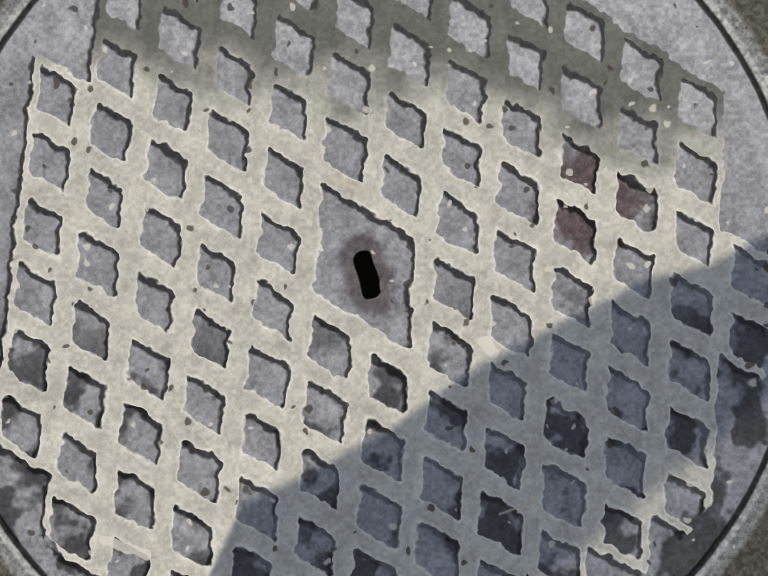
Give the GLSL for this texture, as a WebGL 1 fragment shader.

```glsl
precision highp float;
// Weathered iron cover with a diamond grid, a keyhole plate and a slanting shadow.
uniform vec2 u_resolution;

float hash(vec2 p) {
  vec3 q = fract(vec3(p.xyx) * vec3(0.1031, 0.1030, 0.0973));
  q += dot(q, q.yzx + 33.33);
  return fract((q.x + q.y) * q.z);
}

float noise(vec2 p) {
  vec2 i = floor(p), f = fract(p);
  f *= f * (3.0 - 2.0 * f);
  return mix(mix(hash(i), hash(i + vec2(1, 0)), f.x),
             mix(hash(i + vec2(0, 1)), hash(i + vec2(1, 1)), f.x), f.y);
}

float fbm(vec2 p) {
  float sum = 0.0, gain = 0.53;
  for (int i = 0; i < 4; i++) {
    sum += gain * noise(p);
    p = mat2(1.6, 1.2, -1.2, 1.6) * p + 7.3;
    gain *= 0.5;
  }
  return sum;
}

float capsule(vec2 p, vec2 a, vec2 b, float r) {
  vec2 d = b - a;
  return length(p - a - d * clamp(dot(p - a, d) / dot(d, d), 0.0, 1.0)) - r;
}

// Skewed box whose sides follow the grid directions
float rhomb(vec2 p, vec2 halfSize) {
  vec2 d = abs(vec2(p.x - 0.08 * p.y, (p.y + 0.57 * p.x) * 0.87)) - halfSize;
  return length(max(d + 0.03, 0.0)) + min(max(d.x, d.y) + 0.03, 0.0) - 0.03;
}

// Negative in the recesses, positive on the cement ridges
float recess(vec2 p) {
  vec2 q = p - vec2(4.58, 3.53);
  q.x /= 1.0 - 0.011 * q.y;
  vec2 cell = floor(vec2(0.66 * q.x - 0.04 * q.y, 0.37 * q.x + 0.57 * q.y) / 0.391 + 0.5);
  float d = rhomb(p - vec2(3.665, 3.095), vec2(0.46, 0.49));
  for (int j = -1; j <= 1; j++) {
    for (int i = -1; i <= 1; i++) {
      vec2 id = cell + vec2(i, j);
      vec2 c = id.x * vec2(0.57, -0.37) + id.y * vec2(0.04, 0.66);
      float open = step(3.85, length(c + vec2(0.91, 0.6)));
      vec2 size = mix(vec2(0.197, 0.19) + 0.025 * (hash(id + 50.0) - 0.5), vec2(0.33, 0.32), open);
      d = min(d, rhomb(q - c, size));
    }
  }
  return min(d, 4.08 - length(p - vec2(3.67, 2.93)));
}

void main() {
  float px = 5.76 / u_resolution.y;
  vec2 p = gl_FragCoord.xy * px;
  float aa = max(px, 0.012);
  float broad = fbm(p * 1.7), mid = fbm(p * 6.0 + 20.0), grain = fbm(p * 27.0);
  vec2 w = p + 0.055 * (vec2(noise(p * 9.0), noise(p * 9.0 + 40.0)) - 0.5)
             + 0.025 * (vec2(noise(p * 24.0), noise(p * 24.0 + 60.0)) - 0.5);

  // Cast shadow, lit again near the lower right corner
  float edge = 0.66 + 0.516 * (p.x - 2.35)
             + 0.18 * smoothstep(3.8, 4.8, p.x) * (1.0 - smoothstep(6.4, 7.2, p.x));
  edge = min(edge, 2.2 * (p.x - 2.1));
  float shade = smoothstep(-0.08, 0.08, edge - p.y + 0.1 * (mid - 0.5));
  shade *= 1.0 - 0.65 * smoothstep(-0.12, 0.2, dot(p - vec2(7.68, 1.81), vec2(0.62, -0.78)));

  // Cement ridges, dirtier towards the top
  float dirt = smoothstep(-0.35, 0.4, p.y - 5.15 + 0.17 * (p.x - 1.5) + 0.9 * (broad - 0.5));
  vec3 cement = mix(vec3(0.74, 0.725, 0.68), vec3(0.42, 0.42, 0.40), dirt);
  cement *= 0.77 + 0.22 * mid + 0.25 * grain;

  // Iron floor with rust and damp stains
  vec3 iron = mix(vec3(0.55, 0.55, 0.565), vec3(0.62, 0.62, 0.63), dirt);
  iron *= 0.68 + 0.27 * mid + 0.39 * grain;
  float rust = 1.0 - smoothstep(0.35, 0.65, length(p - vec2(5.92, 3.77)) + 0.5 * (mid - 0.5));
  iron = mix(iron, vec3(0.33, 0.28, 0.28) * (0.7 + 0.6 * grain), 0.85 * rust);
  float low = 1.0 - smoothstep(1.8, 3.0, p.y - 0.18 * max(p.x - 4.0, 0.0));
  float damp = low * smoothstep(0.5, 0.62, fbm(p * 2.8 + 11.0));
  iron *= 1.0 - 0.45 * damp;

  // Stained keyhole surround
  vec2 k = p + 0.05 * (vec2(mid, noise(p * 8.0)) - 0.5);
  float hole = capsule(k, vec2(3.63, 3.17), vec2(3.72, 2.86), 0.095);
  iron *= mix(vec3(0.70, 0.66, 0.66), vec3(1.0), smoothstep(0.08, 0.2, hole + 0.1 * (mid - 0.5)));

  // Ridge shadows on the upper right walls, pale chips on the opposite rims
  float d = recess(w);
  float wall = smoothstep(-aa, aa * 2.0, recess(w + vec2(0.05, 0.045)));
  iron *= 1.0 - wall * mix(0.58, 0.3, shade);
  cement += 0.09 * (1.0 - smoothstep(0.0, 0.045, d)) * (1.0 - dirt);
  vec3 col = mix(iron, cement, smoothstep(-aa, aa, d));

  // Rim groove and surrounding ground
  float r = length(p - vec2(3.67, 2.93)) + 0.02 * (mid - 0.5);
  vec3 ground = mix(vec3(0.52, 0.52, 0.51), vec3(0.35, 0.34, 0.31), smoothstep(4.55, 4.62, r));
  col = mix(col, ground * (0.65 + 0.7 * grain), smoothstep(4.34, 4.37, r));
  col *= 1.0 - 0.65 * (1.0 - smoothstep(0.015, 0.045, abs(r - 4.36)));
  col += 0.14 * (1.0 - smoothstep(0.01, 0.05, abs(r - 4.43)));

  // Scattered grit, pale and dark
  vec2 g = floor(p * 5.0);
  float seed = hash(g + 3.0);
  vec2 at = (g + 0.2 + 0.6 * vec2(hash(g + 17.0), hash(g + 31.0))) / 5.0;
  float grit = length(w - at) - 0.012 - 0.025 * hash(g + 71.0);
  vec3 gritColor = seed > 0.88 ? vec3(0.83, 0.81, 0.75) : vec3(0.28, 0.26, 0.23);
  col = mix(col, gritColor, 0.75 * step(0.76, seed) * (1.0 - smoothstep(-aa, aa, grit)));

  // Paper scrap, twigs and a pale chip
  float scrap = capsule(w, vec2(1.03, 0.36), vec2(1.47, 0.22), 0.055);
  scrap = min(scrap, capsule(w, vec2(4.85, 2.34), vec2(4.94, 2.22), 0.06));
  col = mix(col, vec3(0.85, 0.83, 0.78), 0.8 * (1.0 - smoothstep(-aa, aa, scrap)));
  float twig = min(capsule(p, vec2(3.30, 3.98), vec2(3.66, 3.84), 0.012),
                   capsule(p, vec2(5.0, 0.62), vec2(5.36, 0.75), 0.012));
  col = mix(col, vec3(0.78, 0.72, 0.6), 0.8 * (1.0 - smoothstep(-aa, aa, twig)));

  col *= mix(vec3(1.0), vec3(0.60, 0.635, 0.70), shade);
  col = mix(vec3(0.02, 0.018, 0.015), col, smoothstep(-aa, aa, hole));
  gl_FragColor = vec4(clamp(col, 0.0, 1.0), 1.0);
}
```
